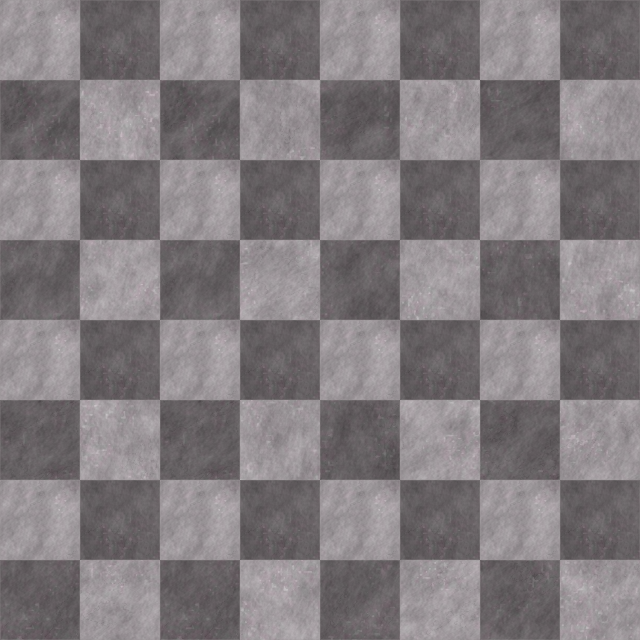
A WebGL 2 fragment shader for this pattern:

```glsl
#version 300 es
precision highp float;
// Checkerboard floor of eight by eight dark and light stone tiles.
// Each tile gets layered value noise, shallow relief, cracks and mineral flecks;
// alternate rows reuse one light and one dark slab, the others vary.
uniform vec2 u_resolution;
out vec4 fragColor;

const float TILES = 8.0;
const vec3 DARK_STONE = vec3(0.388, 0.370, 0.378);
const vec3 LIGHT_STONE = vec3(0.616, 0.594, 0.607);
const vec3 SEAM = vec3(0.59, 0.57, 0.575);
const vec3 PINK_TINT = vec3(0.025, -0.018, 0.006);

float hash(vec2 p) {
    uvec2 q = uvec2(ivec2(p)) * uvec2(1597u, 3821u);
    uint n = (q.x ^ q.y) * 747796u + 28913u;
    n = (n ^ (n >> 15)) * 668265u;
    n = (n ^ (n >> 13)) * 374761u;
    return float((n ^ (n >> 16)) & 65535u) / 65535.0;
}

float valueNoise(vec2 p) {
    vec2 i = floor(p), f = fract(p);
    f = f * f * (3.0 - 2.0 * f);
    float low = mix(hash(i), hash(i + vec2(1, 0)), f.x);
    float high = mix(hash(i + vec2(0, 1)), hash(i + vec2(1, 1)), f.x);
    return mix(low, high, f.y);
}

float fbm(vec2 p) {
    const mat2 TURN = mat2(1.6, 1.2, -1.2, 1.6);
    float sum = 0.0, weight = 1.0, total = 0.0;
    for (int k = 0; k < 5; k++) {
        sum += weight * valueNoise(p);
        total += weight;
        weight *= 0.62;
        p = TURN * p + 17.3;
    }
    return sum / total;
}

// Thin broken lines where a noise field crosses its middle value.
float cracks(vec2 p, float width) {
    float line = 1.0 - smoothstep(0.0, width, abs(fbm(p) - 0.5));
    return line * smoothstep(0.5, 0.68, valueNoise(p * 0.8 + 31.0));
}

// Stone colour for a position inside one tile, 0 to 1 on each axis.
vec3 stone(vec2 local, vec2 slab, float lightness) {
    vec2 origin = 40.0 + 23.0 * slab;
    float turn = 0.5 + 0.8 * hash(slab + 5.0);
    vec2 p = mat2(cos(turn), -sin(turn), sin(turn), cos(turn)) * (local - 0.5);
    vec2 grainPos = p * vec2(3.2, 4.4) + origin;

    float clouds = fbm(grainPos) - 0.5;
    float relief = fbm(grainPos * 1.7 + 9.0) - fbm(grainPos * 1.7 + vec2(8.91, 9.12));
    float grain = valueNoise(local * 38.0 + origin * 3.0) - 0.5;
    float patches = smoothstep(0.46, 0.66, fbm(local * 2.6 + origin + 70.0));
    float flecks = smoothstep(0.70, 0.95, valueNoise(local * 27.0 + origin * 2.0)) * patches;
    float cracked = cracks(p * vec2(1.5, 2.3) + origin + 11.0, 0.011);

    float contrast = mix(0.85, 1.1, lightness);
    float tone = 0.21 * clouds + 0.20 * relief + 0.035 * grain;
    tone += 0.075 * flecks + 0.012 * patches - 0.035 * cracked;
    tone += 0.016 * (hash(slab + 19.0) - 0.5);

    float tint = valueNoise(local * 19.0 + origin + 90.0) - 0.4;
    vec3 base = mix(DARK_STONE, LIGHT_STONE, lightness);
    return base + contrast * tone + PINK_TINT * tint * (0.35 + 0.9 * patches);
}

void main() {
    vec2 grid = gl_FragCoord.xy / u_resolution * TILES;
    vec2 cell = floor(grid), local = fract(grid);
    vec2 pixel = TILES / u_resolution;
    float parity = mod(cell.x + cell.y, 2.0);

    // Smooth the checker across tile edges.
    vec2 edge = 0.5 - abs(local - 0.5);
    vec2 cover = clamp(0.5 + edge / pixel, 0.0, 1.0);
    float own = cover.x * cover.y + (1.0 - cover.x) * (1.0 - cover.y);
    float lightness = mix(1.0 - parity, parity, own);

    // Odd rows share two slabs; even rows reuse the first dark slab once.
    vec2 slab = vec2(cell.x == 2.0 ? 0.0 : cell.x, cell.y);
    if (mod(cell.y, 2.0) > 0.5) slab = vec2(9.0 + parity, 9.0);
    vec3 color = stone(local, slab, lightness);

    // Faint pale hairline between slabs.
    vec2 hairline = 1.0 - smoothstep(vec2(0.004), 0.004 + pixel, edge);
    color = mix(color, SEAM, 0.25 * max(hairline.x, hairline.y));
    fragColor = vec4(color, 1.0);
}
```
